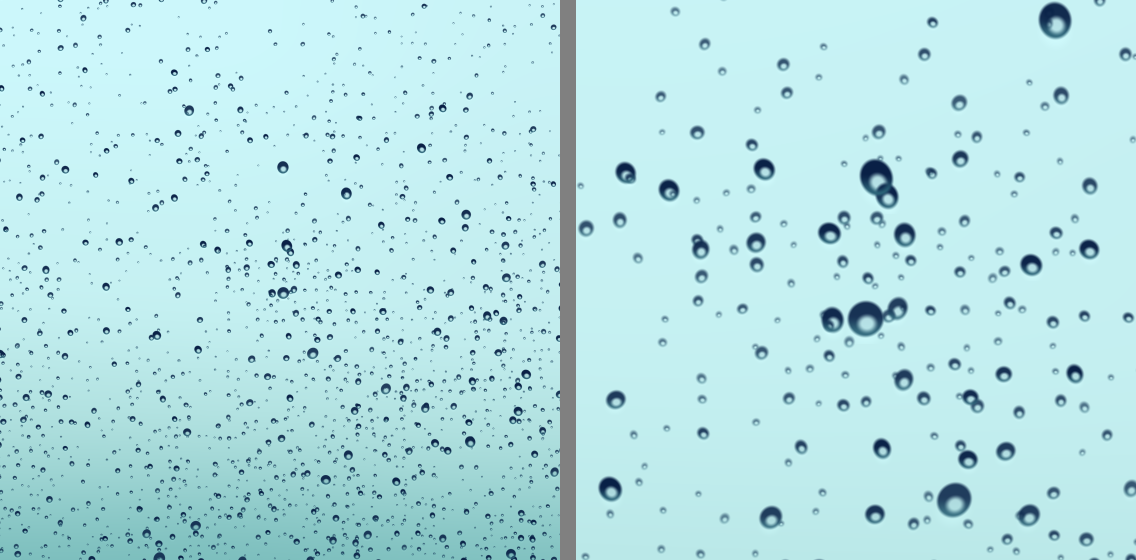
Left, the full canvas; right, a detail of the centre.
Reproduce this texture procedurally as a three.js fragment shader.

```glsl
varying vec2 vUv;

const vec3 SKY_TOP = vec3(0.80, 0.97, 0.985);
const vec3 SKY_MID = vec3(0.775, 0.945, 0.95);
const vec3 SKY_LOW = vec3(0.69, 0.88, 0.875);
const vec3 SKY_BASE = vec3(0.47, 0.735, 0.73);
const vec3 SKY_HAZE = vec3(0.755, 0.915, 0.925);
const vec3 NAVY = vec3(0.03, 0.12, 0.27);
const vec3 TEAL = vec3(0.17, 0.39, 0.47);
const float EDGE = 0.0013;

// Sine-free hash: three values in 0..1
vec3 hash3(vec2 p, float seed) {
  vec3 q = fract(vec3(p.xyx + seed * 7.31) * vec3(0.1031, 0.1030, 0.0973));
  q += dot(q, q.yxz + 33.33);
  return fract((q.xxy + q.yzz) * q.zyx);
}

float valueNoise(vec2 p, float seed) {
  vec2 i = floor(p);
  vec2 f = fract(p);
  f = f * f * (3.0 - 2.0 * f);
  float below = mix(hash3(i, seed).x, hash3(i + vec2(1.0, 0.0), seed).x, f.x);
  float above = mix(hash3(i + vec2(0.0, 1.0), seed).x, hash3(i + 1.0, seed).x, f.x);
  return mix(below, above, f.y);
}

// Soft vertical gradient, tilted, with a greyer right side
vec3 background(vec2 uv) {
  float y = uv.y + 0.03 * (uv.x - 0.5) + 0.025 * (valueNoise(uv * 2.5, 3.0) - 0.5);
  vec3 color = mix(SKY_BASE, SKY_LOW, smoothstep(-0.08, 0.29, y));
  color = mix(color, SKY_MID, smoothstep(0.19, 0.5, y));
  color = mix(color, SKY_TOP, smoothstep(0.45, 0.95, y));
  float haze = smoothstep(0.35, 1.0, uv.x) * smoothstep(0.25, 0.5, y);
  return mix(color, SKY_HAZE, 0.6 * haze * (1.0 - 0.5 * uv.y));
}

// Drops thin out toward the top and gather in loose clusters
float density(vec2 uv) {
  float fall = mix(1.3, 0.35, smoothstep(0.3, 1.0, uv.y));
  return fall * mix(0.45, 1.55, valueNoise(uv * 6.0, 11.0));
}

// One drop: dark cap and rim around a bright lower core
vec3 shadeDrop(vec3 color, vec2 p, float radius, float strength) {
  float blur = EDGE / radius;
  float body = 1.0 - smoothstep(1.0 - blur, 1.0 + blur, length(p));
  float coreEdge = 0.18 + 0.35 * blur;
  float coreShape = length((p - vec2(0.08, -0.27)) * vec2(1.0, 1.12));
  float core = 1.0 - smoothstep(0.48 - coreEdge, 0.48 + coreEdge, coreShape);
  float cap = smoothstep(-0.9, 0.25, p.y);
  vec3 ink = mix(TEAL, NAVY, cap * strength);
  vec3 glow = min(color * 1.02, vec3(1.0));
  vec3 inside = mix(mix(color, ink, strength), glow, core * 0.88);

  // Faint light spilling just under the drop
  float spill = 1.0 - smoothstep(0.5, 1.3, length(p + vec2(0.0, 0.55)));
  return mix(color + 0.03 * spill * strength, inside, body);
}

// Scatter at most one drop per cell, kept clear of the cell borders
vec3 dropLayer(vec3 color, vec2 uv, float cells, vec2 sizes, float chance, float strength, float seed) {
  vec2 shift = hash3(vec2(seed), 9.0).xy;
  vec2 grid = uv * cells + shift;
  vec2 cell = floor(grid);
  vec3 place = hash3(cell, seed);
  vec3 form = hash3(cell, seed + 5.0);
  float present = step(place.z, chance * density((cell + 0.5 - shift) / cells));

  float radius = mix(sizes.x, sizes.y, form.x * form.x);
  float margin = min((radius * 1.15 + EDGE) * cells, 0.48);
  vec2 center = cell + mix(vec2(margin), vec2(1.0 - margin), place.xy);
  vec2 p = (grid - center) / (cells * radius);
  p.x += p.y * (form.y - 0.5) * 0.2;
  p *= vec2(1.03, mix(0.9, 1.1, form.z));

  float contrast = strength * mix(0.88, 1.0, form.y);
  return mix(color, shadeDrop(color, p, radius, contrast), present);
}

void main() {
  vec3 color = background(vUv);

  // Four generations of drops, from mist specks to full beads
  color = dropLayer(color, vUv, 57.0, vec2(0.0016, 0.0029), 0.34, 0.68, 1.0);
  color = dropLayer(color, vUv, 39.0, vec2(0.0030, 0.0047), 0.36, 0.88, 2.0);
  color = dropLayer(color, vUv, 25.0, vec2(0.0047, 0.0068), 0.36, 1.0, 3.0);
  color = dropLayer(color, vUv, 14.0, vec2(0.0068, 0.0108), 0.24, 1.0, 4.0);

  gl_FragColor = vec4(color, 1.0);
}
```
